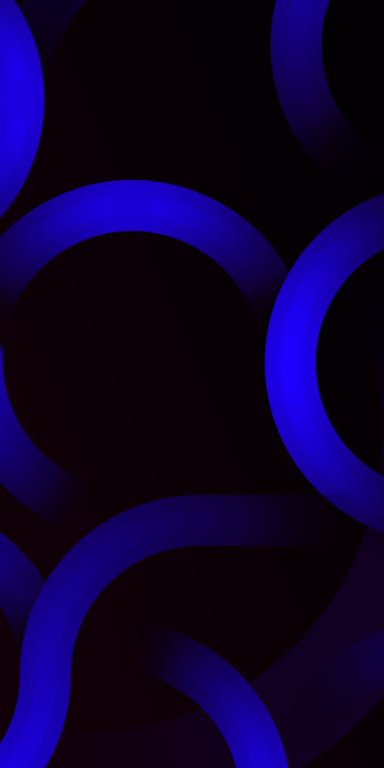
This background is drawn by a Shadertoy shader. Its source:

```glsl
const float PI = 3.14159265;
const float RADIUS = 0.403;       // centre line of every tube
const float HALF_WIDTH = 0.0665;  // half thickness of a tube
const float CORE_WIDTH = 0.026;   // half thickness of the inner highlight
const float CORE_GAIN = 0.07;
const vec3 BLUE = vec3(0.115, 0.0, 0.96);
const vec3 TUBE_DARK = vec3(0.045, 0.0, 0.03);
const vec3 WARM_NIGHT = vec3(0.066, 0.0, 0.032);
const vec3 BLACK_NIGHT = vec3(0.012, 0.0, 0.012);
const vec3 VIOLET_HAZE = vec3(0.07, 0.0, 0.135);
const vec3 BLUE_HAZE = vec3(0.04, 0.0, 0.16);
const vec2 BEND_CENTER = vec2(0.521, 0.242);

// Arcs: centre x, centre y, brightest angle in degrees
const int ARC_COUNT = 8;
const vec3 ARC_PLACE[ARC_COUNT] = vec3[](
    vec3(1.159, -0.083, 95.0), vec3(1.174, 1.883, 150.0),
    vec3(0.344, 1.062, 180.0), vec3(0.344, 1.062, 90.0),
    vec3(-0.354, 1.740, 0.0), vec3(-0.285, 0.242, 65.0),
    vec3(0.289, -0.083, 3.0), vec3(1.159, 1.055, 180.0));
// Arcs: glow, fade span counter-clockwise and clockwise, highlight gap
const vec4 ARC_LIGHT[ARC_COUNT] = vec4[](
    vec4(0.27, 75.0, 60.0, 0.0), vec4(0.58, 95.0, 95.0, 0.0),
    vec4(0.70, 85.0, 10.0, 0.0), vec4(0.87, 85.0, 85.0, 0.075),
    vec4(0.92, 95.0, 95.0, 0.075), vec4(0.52, 60.0, 70.0, 0.0),
    vec4(0.80, 90.0, 90.0, 0.0), vec4(0.98, 110.0, 110.0, 0.0));

float bandMask(float dist, float halfWidth, float aa) {
    return 1.0 - smoothstep(-aa, aa, abs(dist) - halfWidth);
}

// Signed angle from the given direction, in -PI..PI
float angleFrom(vec2 q, float direction) {
    return mod(atan(q.y, q.x) - direction + PI, 2.0 * PI) - PI;
}

float angularFade(float angle, float spanUp, float spanDown) {
    float span = radians(angle > 0.0 ? spanUp : spanDown);
    return 1.0 - smoothstep(0.0, 1.0, abs(angle) / span);
}

// Lays a glowing tube over the colour; along is the distance from its peak
vec3 paintTube(vec3 color, float dist, float along, float gap, float glow, float aa) {
    float coreDist = length(vec2(max(gap - abs(along), 0.0), dist));
    float core = 1.0 - smoothstep(-0.004, 0.004, coreDist - CORE_WIDTH);
    float roundness = 1.0 - 0.1 * pow(abs(dist) / HALF_WIDTH, 2.0);
    float light = glow * (roundness + CORE_GAIN * core);
    float opacity = bandMask(dist, HALF_WIDTH, aa) * clamp(glow * 5.0, 0.0, 1.0);
    return mix(color, mix(TUBE_DARK, BLUE, light), opacity);
}

vec3 paintHaze(vec3 color, vec3 haze, vec2 q, float radius, float halfWidth,
               float peak, float span, float aa) {
    float fade = angularFade(angleFrom(q, radians(peak)), span, span);
    return mix(color, haze, fade * bandMask(length(q) - radius, halfWidth, aa));
}

// S-shaped tube: straight bar, quarter bend, then the opposite bend
vec3 paintBend(vec3 color, vec2 p, float aa) {
    vec2 q = p - BEND_CENTER;
    float dist = q.y - RADIUS;
    float along = -q.x;
    if (q.x < 0.0 && q.y > 0.0) {
        dist = length(q) - RADIUS;
        along = RADIUS * atan(-q.x, q.y);
    } else if (q.x < 0.0) {
        q.x += 2.0 * RADIUS;
        dist = length(q) - RADIUS;
        along = RADIUS * (0.5 * PI + atan(-q.y, q.x));
    }
    float glow = clamp((along + 0.42) * 0.64, 0.0, 0.9);
    return paintTube(color, dist, along, 0.0, glow, aa);
}

void mainImage(out vec4 fragColor, in vec2 fragCoord) {
    vec2 p = fragCoord / iResolution.x;
    float aa = 0.8 / iResolution.x;

    // Backdrop darkens toward the upper right
    float night = smoothstep(0.1, 1.0, 0.6 * p.x + 0.25 * p.y);
    vec3 color = mix(WARM_NIGHT, BLACK_NIGHT, night);

    // Wide faint rings
    color = paintHaze(color, VIOLET_HAZE, p - vec2(0.221, 0.867), 0.904, 0.13, -38.0, 75.0, aa);
    color = paintHaze(color, BLUE_HAZE, p - vec2(0.56, 1.688), 0.522, HALF_WIDTH, 130.0, 52.0, aa);

    // Glowing arcs, back to front
    for (int i = 0; i < ARC_COUNT; i++) {
        vec2 q = p - ARC_PLACE[i].xy;
        vec4 light = ARC_LIGHT[i];
        float angle = angleFrom(q, radians(ARC_PLACE[i].z));
        float glow = light.x * angularFade(angle, light.y, light.z);
        color = paintTube(color, length(q) - RADIUS, angle * RADIUS, light.w, glow, aa);
    }

    color = paintBend(color, p, aa);
    fragColor = vec4(color, 1.0);
}
```
